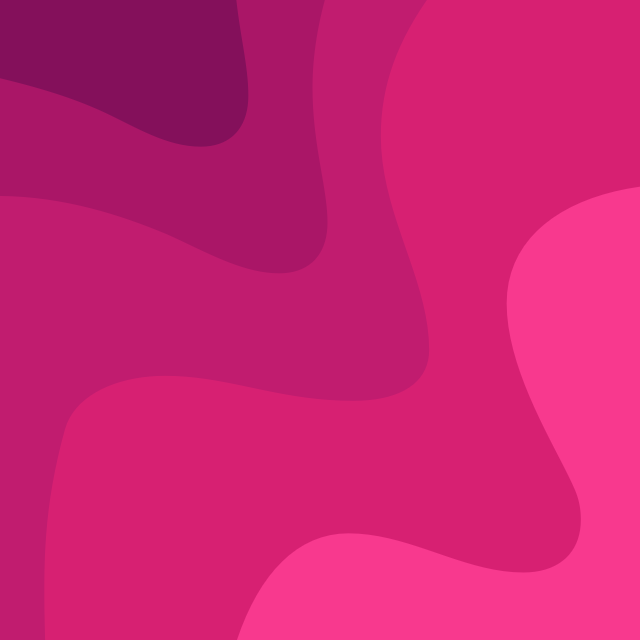
Give the GLSL for this background, as a Shadertoy shader.

```glsl
// Draws five flat layers of flowing pink and plum, stacked toward the upper left corner.

#define GRID 768.0      // design units across the canvas, y pointing down
#define STEPS 18        // straight pieces per curve
#define EDGE_WIDTH 1.0  // edge softness in output samples
#define ROSE    vec3(0.973, 0.222, 0.558)
#define CRIMSON vec3(0.845, 0.125, 0.449)
#define MAGENTA vec3(0.758, 0.108, 0.435)
#define BERRY   vec3(0.666, 0.086, 0.404)
#define PLUM    vec3(0.516, 0.062, 0.358)

// Pen tracing one boundary past the shaded point
vec2 point, pen;
float nearest;   // squared distance to the boundary
float side;      // -1 inside, +1 outside

void moveTo(float x, float y) {
    pen = vec2(x, y);
    nearest = 1e9;
    side = 1.0;
}

// Measure one straight piece and flip the side when a rightward ray crosses it
void lineTo(vec2 end) {
    vec2 along = end - pen, offset = point - pen;
    float t = clamp(dot(offset, along) / max(dot(along, along), 1e-6), 0.0, 1.0);
    vec2 gap = offset - along * t;
    nearest = min(nearest, dot(gap, gap));
    if ((pen.y > point.y) != (end.y > point.y)
        && offset.x < along.x * offset.y / along.y) side = -side;
    pen = end;
}

// Cubic Bezier with two handles and an end point
void curveTo(float ax, float ay, float bx, float by, float ex, float ey) {
    vec2 start = pen, a = vec2(ax, ay), b = vec2(bx, by), end = vec2(ex, ey);
    for (int i = 1; i <= STEPS; i++) {
        float t = float(i) / float(STEPS), s = 1.0 - t;
        lineTo(s*s*s * start + 3.0*s*s*t * a + 3.0*s*t*t * b + t*t*t * end);
    }
}

// Lay a colour over the inside of the traced boundary
vec3 fill(vec3 below, vec3 colour) {
    float halfEdge = 0.5 * EDGE_WIDTH * GRID / min(iResolution.x, iResolution.y);
    float signedDistance = side * sqrt(nearest);
    float coverage = clamp(0.5 - 0.5 * signedDistance / halfEdge, 0.0, 1.0);
    return mix(below, colour, coverage);
}

void mainImage(out vec4 fragColor, in vec2 fragCoord) {
    vec2 uv = fragCoord / iResolution.xy;
    point = vec2(uv.x, 1.0 - uv.y) * GRID;
    vec3 colour = ROSE;

    // Crimson layer: bottom edge to right edge
    moveTo(275.0, 800.0);
    curveTo(300.0, 700.0, 350.0, 640.0, 418.0, 640.0);
    curveTo(492.0, 640.0, 556.0, 687.0, 628.0, 687.0);
    curveTo(672.0, 687.0, 697.0, 662.0, 697.0, 624.0);
    curveTo(697.0, 611.0, 695.0, 600.0, 690.0, 588.0);
    curveTo(669.0, 539.0, 608.0, 447.0, 608.0, 364.0);
    curveTo(608.0, 285.0, 675.0, 237.0, 768.0, 224.0);
    curveTo(850.0, 212.0, 900.0, 100.0, 900.0, -40.0);
    colour = fill(colour, CRIMSON);

    // Magenta layer: bottom edge to top edge
    moveTo(55.0, 800.0);
    curveTo(52.0, 690.0, 49.0, 620.0, 78.0, 515.0);
    curveTo(90.0, 473.0, 142.0, 451.0, 198.0, 451.0);
    curveTo(275.0, 451.0, 333.0, 481.0, 424.0, 481.0);
    curveTo(481.0, 481.0, 515.0, 459.0, 515.0, 420.0);
    curveTo(515.0, 335.0, 457.0, 258.0, 457.0, 163.0);
    curveTo(457.0, 95.0, 482.0, 35.0, 535.0, -30.0);
    colour = fill(colour, MAGENTA);

    // Berry layer: left edge to top edge
    moveTo(-30.0, 236.0);
    curveTo(60.0, 230.0, 140.0, 256.0, 200.0, 281.0);
    curveTo(245.0, 301.0, 290.0, 328.0, 335.0, 328.0);
    curveTo(372.0, 328.0, 393.0, 305.0, 393.0, 267.0);
    curveTo(393.0, 225.0, 375.0, 175.0, 375.0, 105.0);
    curveTo(375.0, 60.0, 384.0, 14.0, 399.0, -30.0);
    colour = fill(colour, BERRY);

    // Plum layer: the corner itself
    moveTo(-30.0, 87.0);
    curveTo(20.0, 98.0, 70.0, 111.0, 112.0, 129.0);
    curveTo(155.0, 147.0, 195.0, 176.0, 241.0, 176.0);
    curveTo(278.0, 176.0, 298.0, 152.0, 298.0, 115.0);
    curveTo(298.0, 73.0, 285.0, 35.0, 281.0, -30.0);
    colour = fill(colour, PLUM);

    fragColor = vec4(colour, 1.0);
}
```
